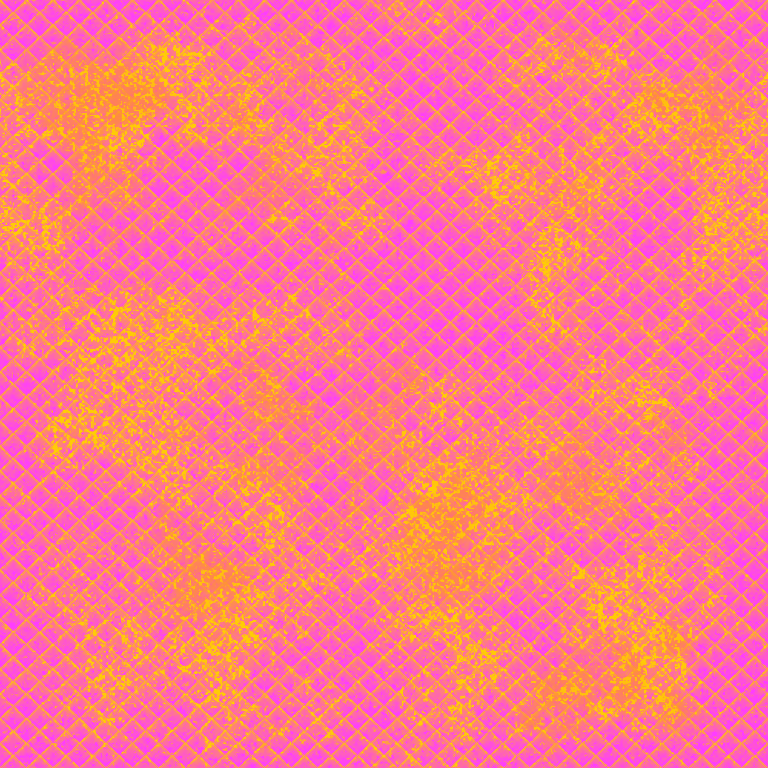
Give the GLSL for this texture, as a Shadertoy shader.

```glsl
// Quilted magenta diamonds with beveled seams, worn by orange clouds and gold specks.

const vec2 REPEATS = vec2(29.0, 31.0);       // diamonds across and down
const vec3 MAGENTA = vec3(1.0, 0.24, 1.0);
const vec3 CORAL   = vec3(1.0, 0.60, 0.29);
const vec3 GOLD    = vec3(1.0, 0.80, 0.02);
const vec3 RUST    = vec3(1.0, 0.53, 0.20);

float hash(vec2 p) {
    return fract(sin(dot(p, vec2(127.1, 311.7))) * 43758.5453);
}

// Value noise that wraps after "period" cells
float noise(vec2 p, float period) {
    vec2 cell = floor(p);
    vec2 f = fract(p);
    f = f * f * (3.0 - 2.0 * f);
    vec2 lo = mod(cell, period);
    vec2 hi = mod(cell + 1.0, period);
    return mix(mix(hash(lo), hash(vec2(hi.x, lo.y)), f.x),
               mix(hash(vec2(lo.x, hi.y)), hash(hi), f.x), f.y);
}

// Seamless layered noise over the unit square
float fbm(vec2 uv, float period, int octaves, float seed) {
    float sum = 0.0, total = 0.0, weight = 1.0;
    for (int i = 0; i < octaves; i++) {
        sum += weight * noise(uv * period + seed, period);
        total += weight;
        weight *= 0.7;
        period *= 2.0;
    }
    return sum / total;
}

// Soft-edged stripe around zero distance
float stripe(float dist, float halfWidth, float blur) {
    return 1.0 - smoothstep(halfWidth - blur, halfWidth + blur, abs(dist));
}

// Magenta to coral to gold
vec3 ramp(float t) {
    t = clamp(t, 0.0, 1.0);
    return mix(mix(MAGENTA, CORAL, min(t / 0.7, 1.0)), GOLD, smoothstep(0.65, 1.0, t));
}

// Tone of one diamond: light upper bevel, bright seam, thin groove
float quilt(vec2 uv, float blur) {
    vec2 p = uv * REPEATS;
    vec2 diagonal = vec2(p.x + p.y, p.x - p.y);
    vec2 f = fract(diagonal);
    float upper = min(1.0 - f.x, f.y);
    float lower = min(f.x, 1.0 - f.y);
    float edge = min(upper, lower);

    float tone = 0.50 * exp(-4.0 * upper);
    tone += 0.10 * (hash(floor(diagonal)) - 0.5);
    tone += 0.22 * stripe(edge, 0.06, blur);
    tone -= 0.22 * stripe(lower - 0.11, 0.03, blur);
    return tone;
}

void mainImage(out vec4 fragColor, in vec2 fragCoord) {
    vec2 uv = fragCoord / iResolution.xy;
    float blur = 0.7 * REPEATS.y / iResolution.y;

    // Broad wear, rust stains and fine grain
    float wear = smoothstep(0.32, 0.70, fbm(uv, 7.0, 6, 0.0));
    float stain = smoothstep(0.50, 0.68, fbm(uv, 8.0, 6, 3.0));
    float grain = fbm(uv, 250.0, 2, 11.0);
    float chips = fbm(uv, 280.0, 2, 29.0);
    float shade = noise(uv * 330.0 + 47.0, 330.0);

    // Quilt fades a little under heavy wear
    float tone = 0.09 + quilt(uv, blur) * (1.0 - 0.4 * wear) + 0.34 * wear;
    tone += 0.20 * (shade - 0.5);

    // Gold specks crowd together where the wear is strong
    float specks = smoothstep(0.60, 0.76, grain + 0.20 * (wear - 0.45));
    float bare = smoothstep(0.64, 0.78, chips);
    tone += specks * (0.16 + 0.28 * shade + 0.20 * wear);
    tone -= 0.28 * bare * (1.0 - specks);

    vec3 color = ramp(tone);
    color = mix(color, RUST, 0.6 * stain * wear * (1.0 - 0.7 * specks));
    fragColor = vec4(color, 1.0);
}
```
